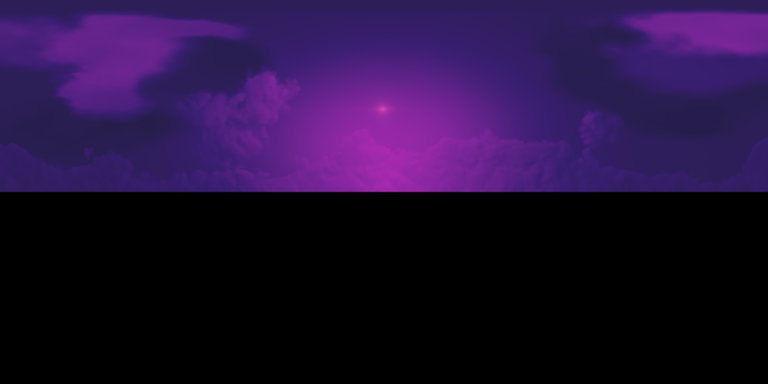
This texture is drawn by a Shadertoy shader. Its source:

```glsl
const float HORIZON = 0.5;
const float SKY_TOP = 0.968;
const vec2 SUN = vec2(0.997, 0.716);
const float SKY_LIGHT = 0.12;
const float GLOW_STRENGTH = 0.58;
const vec2 GLOW_SIZE = vec2(0.36, 0.23);
const float WISP_WARP = 0.16;
const float PUFF_SCALE = 13.0;
const float PUFF_RELIEF = 0.35;

const vec3 INDIGO = vec3(0.14, 0.115, 0.28);
const vec3 VIOLET = vec3(0.23, 0.12, 0.45);
const vec3 PURPLE = vec3(0.50, 0.15, 0.61);
const vec3 MAGENTA = vec3(0.73, 0.17, 0.72);
const vec3 SUN_TINT = vec3(0.22, 0.09, 0.03);

// High wisps: centre and radii, dark banks first
const int WISPS = 10;
const vec4 WISP[WISPS] = vec4[](
    vec4(1.55, 0.83, 0.16, 0.14), vec4(1.78, 0.72, 0.30, 0.11),
    vec4(0.55, 0.82, 0.18, 0.11), vec4(0.20, 0.66, 0.32, 0.09),
    vec4(0.03, 0.88, 0.22, 0.10), vec4(0.28, 0.77, 0.12, 0.11),
    vec4(0.30, 0.87, 0.24, 0.12), vec4(0.48, 0.915, 0.21, 0.035),
    vec4(1.85, 0.84, 0.27, 0.09), vec4(1.94, 0.94, 0.44, 0.11));
const float WISP_LIGHT[WISPS] = float[](
    0.06, 0.06, 0.09, 0.06, 0.42, 0.47, 0.58, 0.48, 0.30, 0.66);

// Floating cumulus: centre and radii
const int PUFFS = 4;
const vec4 PUFF[PUFFS] = vec4[](
    vec4(0.55, 0.715, 0.11, 0.055), vec4(0.58, 0.62, 0.10, 0.07),
    vec4(0.69, 0.745, 0.09, 0.07), vec4(1.56, 0.67, 0.06, 0.055));
const float PUFF_LIGHT[PUFFS] = float[](0.43, 0.41, 0.56, 0.36);

// Cloud bank mounds: position, half width, height
const int MOUNDS = 6;
const vec3 MOUND[MOUNDS] = vec3[](
    vec3(0.03, 0.08, 0.10), vec3(0.26, 0.08, 0.06),
    vec3(0.93, 0.13, 0.09), vec3(1.22, 0.15, 0.12),
    vec3(1.47, 0.10, 0.06), vec3(2.00, 0.06, 0.12));

float hash(vec2 p) {
    return fract(sin(dot(p, vec2(127.1, 311.7))) * 43758.5453);
}

float noise(vec2 p) {
    vec2 i = floor(p), f = fract(p);
    f = f * f * (3.0 - 2.0 * f);
    return mix(mix(hash(i), hash(i + vec2(1, 0)), f.x),
               mix(hash(i + vec2(0, 1)), hash(i + vec2(1, 1)), f.x), f.y);
}

float fbm(vec2 p) {
    float sum = 0.0, amp = 0.5;
    for (int i = 0; i < 5; i++) {
        sum += amp * noise(p);
        p = mat2(1.6, 1.2, -1.2, 1.6) * p + 7.3;
        amp *= 0.5;
    }
    return sum;
}

// Rounded lobes separated by creases
float billow(vec2 p) {
    float sum = 0.0, amp = 0.5;
    for (int i = 0; i < 5; i++) {
        sum += amp * abs(2.0 * noise(p) - 1.0);
        p = mat2(1.6, 1.2, -1.2, 1.6) * p + 3.7;
        amp *= 0.5;
    }
    return sum;
}

float bell(float x) { return exp(-x * x); }

float ellipse(vec2 p, vec4 e) { return 1.0 - length((p - e.xy) / e.zw); }

vec3 ramp(float light) {
    float t = 3.0 * clamp(light, 0.0, 1.0);
    vec3 c = mix(INDIGO, VIOLET, min(t, 1.0));
    c = mix(c, PURPLE, clamp(t - 1.0, 0.0, 1.0));
    return mix(c, MAGENTA, clamp(t - 2.0, 0.0, 1.0));
}

void mainImage(out vec4 fragColor, in vec2 fragCoord) {
    vec2 p = fragCoord / iResolution.y;

    // Sky and broad glow
    float light = SKY_LIGHT + 0.10 * bell((p.x - 1.0) / 0.55) * bell((p.y - 0.65) / 0.3);
    light += GLOW_STRENGTH * bell((p.x - SUN.x) / GLOW_SIZE.x) * bell((p.y - 0.62) / GLOW_SIZE.y);
    light += 0.04 * (fbm(p * vec2(5.0, 9.0)) - 0.5);

    // Wind-drawn high clouds
    vec2 flow = p * vec2(5.0, 13.0);
    float streak = fbm(flow);
    vec2 warped = p + WISP_WARP * vec2(1.3, 0.45) * (vec2(streak, fbm(flow + 19.0)) - 0.5);
    for (int i = 0; i < WISPS; i++) {
        float body = smoothstep(0.0, 0.45, ellipse(warped, WISP[i]) + 0.25 * (streak - 0.5));
        light = mix(light, WISP_LIGHT[i] + 0.16 * (streak - 0.5), 0.9 * body);
    }
    light = mix(light, 0.13, smoothstep(-0.012, 0.012, p.y - SKY_TOP + 0.02 * (streak - 0.5)));

    // Billows lit from the sun side
    vec2 toSun = normalize(SUN - p + vec2(0.0, 0.12));
    float lobes = billow(p * PUFF_SCALE);
    float relief = PUFF_RELIEF * (lobes - billow((p + 0.012 * toSun) * PUFF_SCALE));
    for (int i = 0; i < PUFFS; i++) {
        float depth = ellipse(p, PUFF[i]) + 1.1 * (lobes - 0.3);
        float lit = PUFF_LIGHT[i] + relief + 0.15 * dot(p - PUFF[i].xy, toSun) / PUFF[i].z;
        light = mix(light, lit, 0.85 * smoothstep(0.0, 0.4, depth));
    }

    // Cloud bank along the horizon
    float crest = HORIZON + 0.045;
    for (int i = 0; i < MOUNDS; i++)
        crest += MOUND[i].z * bell((p.x - MOUND[i].x) / MOUND[i].y);
    float depth = crest + 0.11 * (lobes - 0.3) - p.y;
    float bankLight = 0.21 + 0.53 * bell((p.x - 1.02) / 0.37) + relief;
    bankLight += 0.10 * exp(-max(depth, 0.0) / 0.03) + 0.12 * bell((p.x - 1.0) / 0.1);
    light = mix(light, bankLight, 0.85 * smoothstep(0.0, 0.016, depth));

    // Sun core with thin flares
    vec2 s = p - SUN;
    float core = exp(-length(s) / 0.012) + 0.35 * exp(-length(s * vec2(1.0, 6.0)) / 0.025);
    vec3 color = ramp(light + 0.12 * core) + SUN_TINT * core;

    // Black ground
    float edge = 1.0 / iResolution.y;
    color *= smoothstep(-edge, edge, p.y - HORIZON);
    fragColor = vec4(color, 1.0);
}
```
